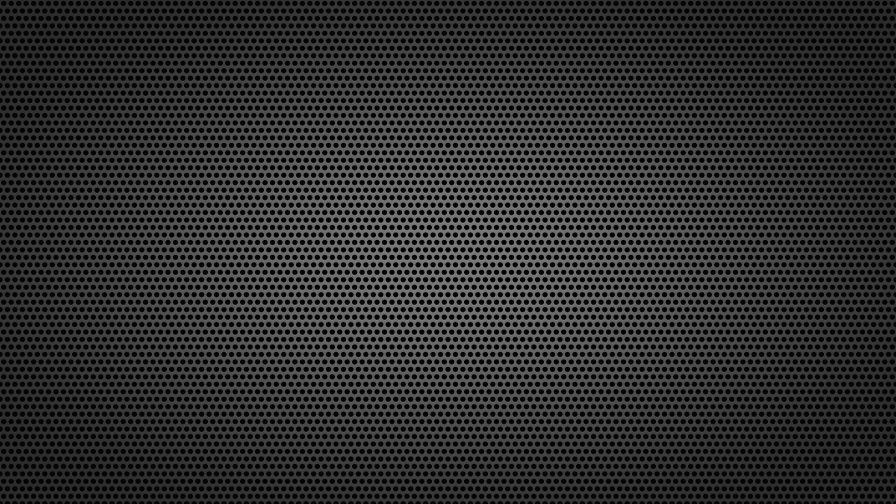
A Shadertoy shader for this pattern:

```glsl
// Perforated dark metal sheet: staggered round holes under a soft central light.

const float ROWS = 67.5;            // hole rows down the canvas height
const float COLUMNS = 120.0;        // holes across a 16:9 canvas
const float ASPECT = 16.0 / 9.0;
const float HOLE_RADIUS = 0.36;     // in row pitches
const float RIM_WIDTH = 0.12;       // in row pitches
const float WALL_SHIFT = 0.10;      // upward shift of the hole floor
const float METAL_CENTER = 0.47;
const float METAL_EDGE = 0.17;
const float LIGHT_REACH = 1.3;      // 1.0 touches the middle of each side
const float RIM_LIGHT = 0.25;
const float WALL_SHADE = 0.4;
const float HOLE_SHADE = 0.015;
const float FILTER_WIDTH = 0.9;     // in output samples
const int SAMPLES = 3;              // per axis, for smooth edges

// Offset from the nearest hole centre, in row pitches.
vec2 holeOffset(vec2 p) {
    float row = floor(p.y);
    float pitch = ASPECT * ROWS / COLUMNS;
    float stagger = 0.5 * mod(row, 2.0);
    float x = (fract(p.x / pitch + stagger) - 0.5) * pitch;
    return vec2(x, fract(p.y) - 0.5);
}

// Brightness of the sheet under the elliptical light.
float metalShade(vec2 uv) {
    float reach = length(2.0 * uv - 1.0);
    return mix(METAL_CENTER, METAL_EDGE, smoothstep(0.0, LIGHT_REACH, reach));
}

float sheet(vec2 fragCoord) {
    vec2 uv = fragCoord / iResolution.xy;
    // Rows are counted down from the top edge.
    vec2 p = vec2(fragCoord.x, iResolution.y - fragCoord.y) / iResolution.y * ROWS;
    vec2 q = holeOffset(p);
    float soft = 0.5 * ROWS / iResolution.y / float(SAMPLES);

    float edge = length(q) - HOLE_RADIUS;
    float bore = length(q + vec2(0.0, WALL_SHIFT)) - HOLE_RADIUS;
    float metal = metalShade(uv);

    // Rim catches light on the lower side of each hole.
    float rim = 1.0 - smoothstep(0.0, RIM_WIDTH, abs(edge));
    float facing = smoothstep(-HOLE_RADIUS, HOLE_RADIUS, q.y);
    float surface = metal * (1.0 + RIM_LIGHT * rim * (2.0 * facing - 1.0));

    // Dark floor, with a sliver of the lit wall showing below it.
    float wall = smoothstep(-soft, soft, bore);
    float inside = mix(HOLE_SHADE, metal * WALL_SHADE, wall);
    return mix(inside, surface, smoothstep(-soft, soft, edge));
}

void mainImage(out vec4 fragColor, in vec2 fragCoord) {
    float shade = 0.0;
    for (int j = 0; j < SAMPLES; j++) {
        for (int i = 0; i < SAMPLES; i++) {
            vec2 jitter = (vec2(i, j) + 0.5) / float(SAMPLES) - 0.5;
            shade += sheet(fragCoord + FILTER_WIDTH * jitter);
        }
    }
    shade /= float(SAMPLES * SAMPLES);
    fragColor = vec4(vec3(shade), 1.0);
}
```
